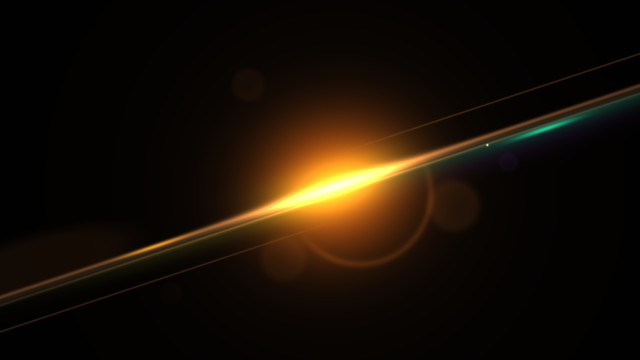
This background is drawn by a WebGL 1 fragment shader. Its source:

```glsl
precision highp float;

uniform vec2 u_resolution;

// Layout, in canvas heights from the middle of the canvas
const vec2 CORE = vec2(0.042, -0.018);
const vec2 BEAM_DIR = vec2(0.9493, 0.3143);
const vec2 RING_CENTER = vec2(0.111, -0.037);
const float RING_RADIUS = 0.197;
const vec2 SPARK = vec2(0.465, 0.097);
const float LOWER_EDGE = -0.021;

// Palette
const vec3 NIGHT = vec3(0.008, 0.005, 0.004);
const vec3 HALO = vec3(0.065, 0.036, 0.017);
const vec3 EMBER = vec3(0.82, 0.36, 0.07);
const vec3 GOLD = vec3(0.50, 0.52, 0.10);
const vec3 WHITE_HOT = vec3(0.65, 0.62, 0.42);
const vec3 COPPER = vec3(0.46, 0.28, 0.15);
const vec3 BRONZE = vec3(0.17, 0.125, 0.075);
const vec3 OLIVE = vec3(0.10, 0.10, 0.025);
const vec3 TEAL = vec3(0.04, 0.19, 0.15);
const vec3 VIOLET = vec3(0.035, 0.015, 0.06);
const vec3 EMERALD = vec3(0.08, 0.60, 0.42);
const vec3 AMBER = vec3(0.48, 0.32, 0.03);
const vec3 GHOST = vec3(0.085, 0.045, 0.016);

float bell(float x, float width) {
    float t = x / width;
    return exp(-t * t);
}

// Elliptical glow
float glow(vec2 q, vec2 size) {
    q /= size;
    return exp(-dot(q, q));
}

// Soft-edged disc, slightly brighter towards its rim
float ghostDisc(vec2 p, vec2 center, float radius) {
    float d = length(p - center) / radius;
    return (0.75 + 0.25 * min(d, 1.0)) * (1.0 - smoothstep(0.72, 1.15, d));
}

// Glow around the core
vec3 coreLight(vec2 q) {
    vec3 light = HALO * bell(length(q), 0.42);
    light += EMBER * glow(q, vec2(0.195, 0.170));
    light += GOLD * glow(q, vec2(0.165, 0.070));
    light += WHITE_HOT * glow(q, vec2(0.150, 0.018));
    return light;
}

// Streak, its coloured fringes and highlights; q.x runs along it
vec3 beamLight(vec2 q) {
    float reach = 0.45 + 0.55 * bell(q.x, 0.60);
    float side = smoothstep(-0.15, 0.20, q.x);
    float nearCore = bell(q.x, 0.30);

    // Band between the two bright edges
    float band = smoothstep(LOWER_EDGE - 0.012, LOWER_EDGE + 0.004, q.y)
               * (1.0 - smoothstep(-0.004, 0.010, q.y));
    vec3 light = BRONZE * band * reach;
    light += COPPER * bell(q.y, 0.0055 + 0.010 * nearCore) * reach * (1.0 + 0.5 * nearCore);
    light += COPPER * 0.42 * bell(q.y - LOWER_EDGE, 0.0028) * reach;
    light += BRONZE * 0.35 * bell(q.y + 0.011, 0.0025) * reach;

    // Fringe below the band: olive to the left, teal to the right
    float below = 1.0 - smoothstep(-0.028, -0.008, q.y);
    float fringe = below * bell(q.y + 0.022, 0.030);
    light += OLIVE * fringe * (1.0 - side) * bell(q.x + 0.35, 0.42);
    light += TEAL * fringe * side * bell(q.x - 0.62, 0.46);
    light += VIOLET * below * bell(q.y + 0.065, 0.030) * side * bell(q.x - 0.55, 0.35);

    // Highlights
    light += EMERALD * glow(q - vec2(0.606, -0.032), vec2(0.085, 0.0065));
    light += AMBER * glow(q - vec2(-0.529, -0.001), vec2(0.085, 0.0060));

    // Detached hairlines
    light += COPPER * 0.42 * bell(q.y - 0.084, 0.0026) * smoothstep(0.02, 0.40, q.x);
    light += COPPER * 0.38 * bell(q.y + 0.091, 0.0026) * (1.0 - smoothstep(-0.45, 0.02, q.x));
    return light;
}

// Lens ghosts, partial ring and side haze
vec3 lensLight(vec2 p, vec2 q) {
    vec3 light = GHOST * 0.60 * ghostDisc(p, vec2(-0.199, 0.264), 0.048);
    light += GHOST * 1.05 * ghostDisc(p, vec2(0.373, -0.072), 0.075);
    light += GHOST * 0.65 * ghostDisc(p, vec2(-0.102, -0.218), 0.066);
    light += GHOST * 0.22 * ghostDisc(p, vec2(-0.414, -0.315), 0.031);
    light += VIOLET * 0.80 * ghostDisc(p, vec2(0.523, 0.049), 0.028);

    vec2 r = p - RING_CENTER;
    float arc = smoothstep(-0.15, 0.65, dot(normalize(r + 1e-5), vec2(0.53, -0.848)));
    light += GHOST * 1.5 * arc * bell(length(r) - RING_RADIUS, 0.010);

    float haze = length((q - vec2(-0.90, 0.04)) / vec2(0.36, 0.105));
    light += GHOST * 0.75 * (1.0 - smoothstep(0.65, 1.10, haze)) * smoothstep(-0.01, 0.01, q.y);
    return light;
}

void main() {
    vec2 p = (gl_FragCoord.xy - 0.5 * u_resolution) / u_resolution.y;
    vec2 d = p - CORE;
    vec2 q = vec2(dot(d, BEAM_DIR), dot(d, vec2(-BEAM_DIR.y, BEAM_DIR.x)));

    vec3 color = NIGHT + coreLight(q) + beamLight(q) + lensLight(p, q);
    color += vec3(0.75, 0.75, 0.50) * bell(length(p - SPARK), 0.0032);
    gl_FragColor = vec4(min(color, 1.0), 1.0);
}
```
